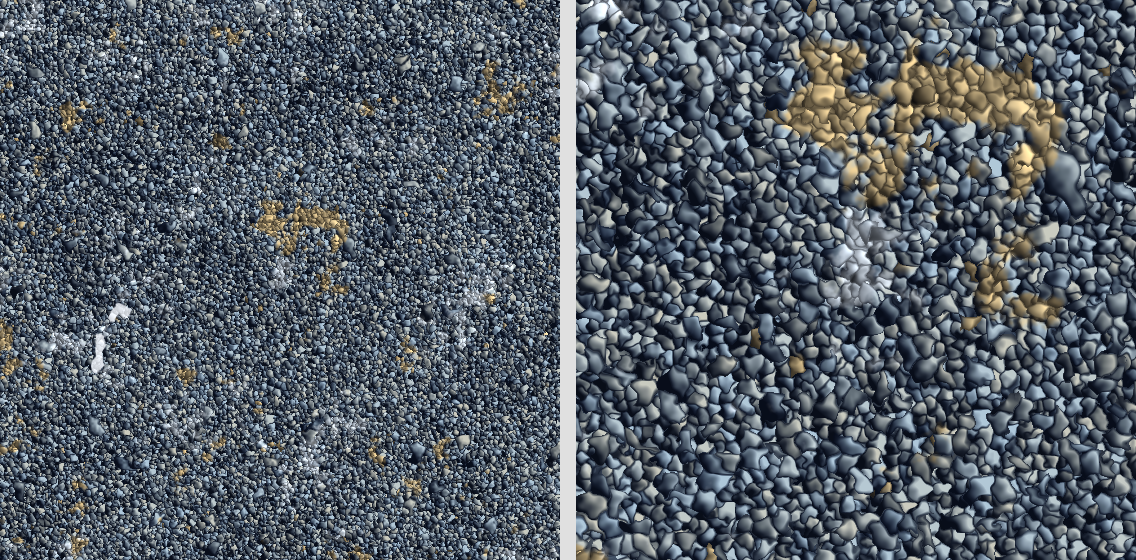
Left, the full canvas; right, a detail of the centre.
A three.js fragment shader for this texture:

```glsl
varying vec2 vUv;

const vec3 PIT = vec3(0.03, 0.05, 0.10);
const vec3 SHADOW = vec3(0.08, 0.11, 0.17);
const vec3 SLATE = vec3(0.22, 0.26, 0.32);
const vec3 STONE = vec3(0.36, 0.41, 0.45);
const vec3 PALE = vec3(0.52, 0.57, 0.61);
const vec3 GLINT = vec3(0.74, 0.79, 0.80);
const vec3 LICHEN = vec3(0.83, 0.87, 0.92);
const vec3 OCHRE = vec3(0.80, 0.68, 0.46);
const vec3 CHALK = vec3(0.93, 0.95, 0.98);

const float FINE_SCALE = 126.0;    // grains across the canvas
const float COARSE_SCALE = 86.0;
const float PEBBLE_SCALE = 44.0;
const float COARSE_SHARE = 0.36;   // share of cells that hold a grain
const float PEBBLE_SHARE = 0.025;
const float RELIEF = 0.78;
const float GRIT = 0.26;
const float DRIFT = 0.16;          // broad light and dark areas
const vec2 LIGHT = vec2(0.83, 0.55);

float hash(vec2 p) {
  vec3 q = fract(p.xyx * 0.1031);
  q += dot(q, q.yzx + 33.33);
  return fract((q.x + q.y) * q.z);
}

vec2 hash2(vec2 p) {
  return vec2(hash(p + 17.3), hash(p + 71.9));
}

float noise(vec2 p) {
  vec2 i = floor(p), f = fract(p);
  f = f * f * (3.0 - 2.0 * f);
  return mix(mix(hash(i), hash(i + vec2(1, 0)), f.x),
             mix(hash(i + vec2(0, 1)), hash(i + 1.0), f.x), f.y);
}

float fbm(vec2 p) {
  float sum = 0.0, weight = 0.533;
  for (int i = 0; i < 4; i++) {
    sum += weight * noise(p);
    p = mat2(1.6, 1.2, -1.2, 1.6) * p + 9.7;
    weight *= 0.5;
  }
  return sum;
}

// Lit angular grains: x = tone, y = grain id, z = distance to the gap
vec3 grains(vec2 p) {
  p += 0.5 * (vec2(noise(p * 2.1), noise(p * 2.1 + 40.0)) - 0.5);
  vec2 cell = floor(p), nearest = vec2(0.0);
  float first = 9.0, second = 9.0, id = 0.0;
  for (int y = -1; y <= 1; y++) {
    for (int x = -1; x <= 1; x++) {
      vec2 c = cell + vec2(float(x), float(y));
      vec2 d = p - c - 0.5 - 0.85 * (hash2(c) - 0.5);
      float turn = 6.2832 * hash(c + 5.5);
      vec2 axis = vec2(cos(turn), sin(turn));
      float reach = length(vec2(dot(d, axis) * 0.78, (d.y * axis.x - d.x * axis.y) * 1.28));
      if (reach < first) {
        second = first;
        first = reach;
        nearest = d;
        id = hash(c + 93.1);
      } else {
        second = min(second, reach);
      }
    }
  }
  float gap = second - first;
  float body = mix(0.25, 0.63, fract(id * 37.0)) + RELIEF * dot(nearest, LIGHT);
  return vec3(body * mix(0.25, 1.0, smoothstep(0.0, 0.32, gap)), id, gap);
}

// Lays the larger grains of a share of cells over the ones below
vec3 layer(vec3 below, vec3 above, float share) {
  if (above.y > share) return below;
  float cover = smoothstep(0.0, 0.1, above.z);
  return vec3(mix(min(below.x, 0.22), above.x, cover), above.y / share, above.z);
}

float ramp(float a, float b, float t) {
  return clamp((t - a) / (b - a), 0.0, 1.0);
}

vec3 stoneColour(float t) {
  vec3 c = mix(PIT, SHADOW, ramp(0.0, 0.11, t));
  c = mix(c, SLATE, ramp(0.11, 0.26, t));
  c = mix(c, STONE, ramp(0.26, 0.41, t));
  c = mix(c, PALE, ramp(0.41, 0.57, t));
  return mix(c, GLINT, ramp(0.57, 0.78, t));
}

float blob(vec2 p, vec2 centre, float radius) {
  vec2 d = (p - centre) / radius;
  return exp(-dot(d, d));
}

float segment(vec2 p, vec2 a, vec2 b) {
  vec2 ab = b - a;
  return length(p - a - ab * clamp(dot(p - a, ab) / dot(ab, ab), 0.0, 1.0));
}

void main() {
  vec2 uv = vUv;

  // Packed grains in three sizes
  vec3 g = grains(uv * FINE_SCALE);
  g = layer(g, grains(uv * COARSE_SCALE + 31.0), COARSE_SHARE);
  g = layer(g, grains(uv * PEBBLE_SCALE + 57.0), PEBBLE_SHARE);
  float tone = g.x + GRIT * (noise(uv * 230.0) - 0.5) * (0.4 + g.x);
  tone += DRIFT * (fbm(uv * 6.0) - 0.5);
  vec3 colour = stoneColour(tone);

  // Slight warm and teal tint for each grain
  float tint = fract(g.y * 91.0) - 0.5;
  colour *= 1.0 + tint * vec3(0.16, 0.02, -0.14);

  // Ochre crust and stray ochre grains
  float crust = fbm(uv * 15.0 + 3.0) + 0.08 * blob(uv, vec2(0.6, 0.63), 0.22);
  float rust = smoothstep(0.74, 0.82, crust + 0.35 * (fbm(uv * 60.0) - 0.5));
  rust = max(rust, step(0.98, fract(g.y * 53.0)) * smoothstep(0.5, 0.62, crust));
  colour = mix(colour, OCHRE * (0.35 + 1.0 * tone), 0.8 * rust);

  // Broken pale lichen
  float patchy = fbm(uv * 8.0 + 20.0) + 0.15 * blob(uv, vec2(0.08, 0.86), 0.16)
    + 0.26 * blob(uv, vec2(0.89, 0.95), 0.06) + 0.08 * blob(uv, vec2(0.75, 0.13), 0.2);
  float lichen = smoothstep(0.7, 0.88, patchy + 0.75 * (fbm(uv * 80.0) - 0.5));
  colour = mix(colour, LICHEN * (0.45 + 0.9 * tone), 0.8 * lichen);

  // Two chalky splashes
  vec2 s = uv + 0.014 * (vec2(fbm(uv * 60.0), fbm(uv * 60.0 + 8.0)) - 0.5);
  float splash = segment(s, vec2(0.179, 0.398), vec2(0.174, 0.345));
  splash = min(splash, segment(s, vec2(0.202, 0.432), vec2(0.211, 0.450)));
  splash = min(splash, segment(s, vec2(0.211, 0.450), vec2(0.225, 0.440)));
  colour = mix(colour, CHALK * (0.85 + 0.2 * tone), smoothstep(0.010, 0.006, splash));

  gl_FragColor = vec4(clamp(colour, 0.0, 1.0), 1.0);
}
```
